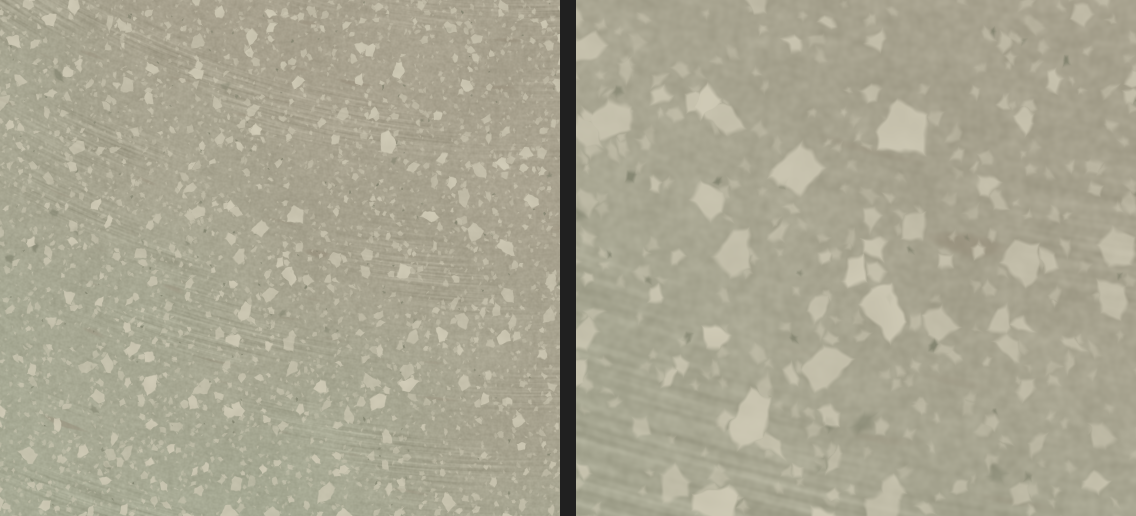
Left, the full canvas; right, a detail of the centre.
This texture is drawn by a WebGL 1 fragment shader. Its source:

```glsl
precision highp float;
// Worn grey-beige terrazzo with pale angular chips, dark specks and curved polishing scratches.
uniform vec2 u_resolution;

float hash(vec2 p) {
  vec3 q = fract(p.xyx * vec3(0.1031, 0.1030, 0.0973));
  q += dot(q, q.yzx + 33.33);
  return fract((q.x + q.y) * q.z);
}

vec2 hash2(vec2 p) {
  return vec2(hash(p + 17.3), hash(p + 71.9));
}

float cornerGradient(vec2 cell, vec2 offset) {
  float angle = 6.2832 * hash(cell);
  return dot(vec2(cos(angle), sin(angle)), offset);
}

// Gradient noise, roughly -0.7 to 0.7
float noise(vec2 p) {
  vec2 i = floor(p), f = fract(p);
  vec2 u = f * f * f * (f * (f * 6.0 - 15.0) + 10.0);
  vec2 e = vec2(1.0, 0.0);
  float low = mix(cornerGradient(i, f), cornerGradient(i + e, f - e), u.x);
  float high = mix(cornerGradient(i + e.yx, f - e.yx), cornerGradient(i + 1.0, f - 1.0), u.x);
  return mix(low, high, u.y);
}

// Signed distance to an irregular five-sided stone
float stone(vec2 q, float radius, vec2 id) {
  float tilt = (hash(id + 5.1) - 0.5) * 2.2;
  float c = cos(tilt), s = sin(tilt);
  q = mat2(c, s, -s, c) * q;
  q *= vec2(1.15, 0.72 + 0.35 * hash(id + 9.7));
  float d = -radius;
  for (int k = 0; k < 5; k++) {
    float side = float(k);
    float angle = 1.2566 * (side + 0.7 * hash(id + side * 3.7));
    float reach = radius * (0.65 + 0.55 * hash(id + 40.0 + side * 2.3));
    d = max(d, dot(q, vec2(cos(angle), sin(angle))) - reach);
  }
  return d;
}

// Coverage of stones scattered over a grid; sizes are in canvas widths
float scatter(vec2 p, float cells, float density, vec2 sizes, float blur, float seed) {
  vec2 g = p * cells, base = floor(g);
  float cover = 0.0;
  for (int y = -1; y <= 1; y++) {
    for (int x = -1; x <= 1; x++) {
      vec2 cell = base + vec2(float(x), float(y));
      vec2 id = cell + seed;
      if (hash(id + 2.9) < density) {
        float h = hash(id + 31.4);
        float radius = cells * mix(sizes.x, sizes.y, h * h);
        float d = stone(g - cell - hash2(id), radius, id);
        float edge = blur * cells;
        float strength = mix(0.6, 1.0, hash(id + 53.6));
        cover = max(cover, strength * (1.0 - smoothstep(-edge, edge, d)));
      }
    }
  }
  return cover;
}

void main() {
  vec2 p = gl_FragCoord.xy / u_resolution.x;

  // Cement: greenish at lower left, warmer at upper right, finely mottled
  float warmth = smoothstep(0.1, 0.95, 0.5 * p.x + 0.75 * p.y + 0.25 * noise(p * 3.0));
  vec3 color = mix(vec3(0.648, 0.660, 0.575), vec3(0.655, 0.630, 0.555), warmth);
  color += 0.020 * noise(p * 5.0 + 8.0) + 0.025 * noise(p * 38.0);
  color += 0.034 * noise(p * 120.0) + 0.022 * noise(p * 230.0);

  // Scratches follow wide arcs: x runs along the arc, y across it
  vec2 v = p - vec2(0.95, 2.4);
  vec2 arc = vec2(2.0 * atan(v.x, -v.y), length(v));
  float worn = smoothstep(-0.05, 0.4, noise(arc * vec2(3.0, 9.0) + 4.0));
  float lines = noise(arc * vec2(7.0, 170.0)) + 0.5 * noise(arc * vec2(11.0, 290.0));
  color += lines * (0.012 + 0.065 * worn);

  // Rare brown gouges
  float gouge = smoothstep(0.43, 0.58, noise(arc * vec2(9.0, 48.0) + 23.0));
  color = mix(color, vec3(0.575, 0.535, 0.460), 0.45 * gouge);

  // Chips in three sizes, with slightly ragged outlines
  vec2 ragged = p + 0.0022 * vec2(noise(p * 130.0), noise(p * 130.0 + 50.0));
  float dust = scatter(ragged, 85.0, 0.36, vec2(0.0018, 0.0040), 0.0016, 11.0);
  float small = scatter(ragged, 46.0, 0.36, vec2(0.0036, 0.0072), 0.0016, 137.0);
  float large = scatter(ragged, 24.0, 0.42, vec2(0.0068, 0.0135), 0.0016, 291.0);
  float chips = max(max(0.55 * dust, 0.82 * small), large);
  vec3 chipColor = vec3(0.805, 0.785, 0.705) + 0.03 * noise(p * 60.0);
  color = mix(color, chipColor, chips);

  // Grey-green stones and tiny dark pits
  float dark = scatter(ragged, 26.0, 0.035, vec2(0.003, 0.009), 0.0028, 417.0);
  float pits = scatter(ragged, 60.0, 0.05, vec2(0.0012, 0.0028), 0.0014, 533.0);
  color = mix(color, vec3(0.47, 0.48, 0.40), max(0.6 * dark, 0.75 * pits) * (1.0 - chips));

  gl_FragColor = vec4(color, 1.0);
}
```
